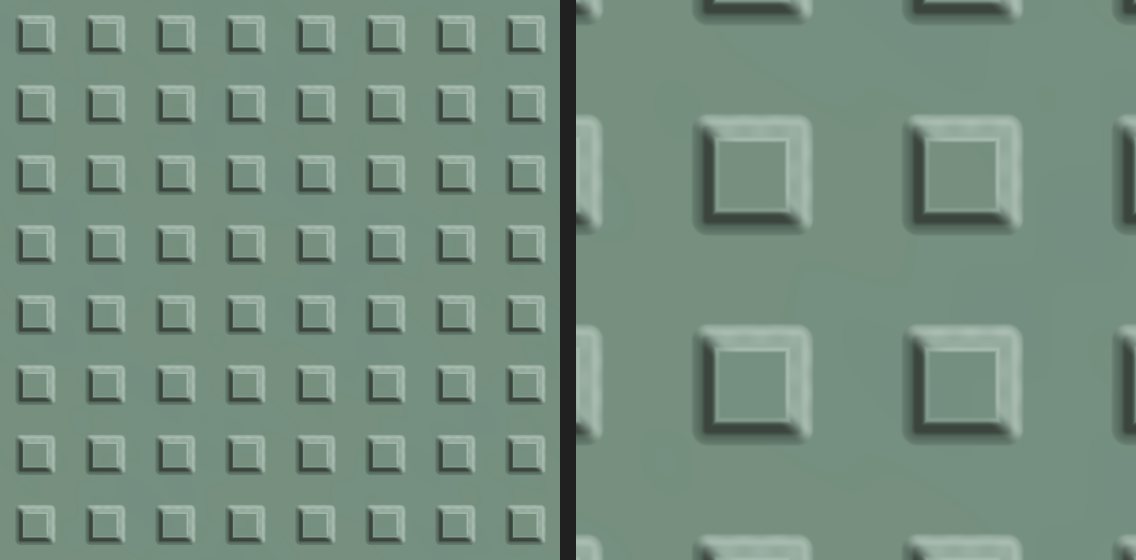
Left: the whole. Right: its middle third, enlarged.
Reproduce this pattern procedurally as a three.js fragment shader.

```glsl
// Grey-green sheet of raised square studs, eight by eight, lit from the upper right.
varying vec2 vUv;

const float REPEATS = 8.0;
const float TAU = 6.2831853;

const vec3 BASE = vec3(0.46, 0.56, 0.50);
const vec3 SHADE_SOFT = vec3(0.39, 0.48, 0.43);
const vec3 SHADE_MID = vec3(0.32, 0.40, 0.35);
const vec3 SHADE_DEEP = vec3(0.23, 0.27, 0.24);
const vec3 LIGHT_SOFT = vec3(0.56, 0.65, 0.60);
const vec3 LIGHT_FULL = vec3(0.65, 0.73, 0.68);

// Lengths in units of one cell
const vec2 STUD_CENTRE = vec2(0.507, 0.501);
const float STUD_HALF = 0.287;
const float STUD_RADIUS = 0.075;
const float STEP_DEPTH = 0.052;
const float FACE_DEPTH = 0.110;
const float SOFT = 0.010;

float roundedBox(vec2 p, float halfSize, float radius) {
  vec2 q = abs(p) - halfSize + radius;
  return length(max(q, 0.0)) + min(max(q.x, q.y), 0.0) - radius;
}

float edge(float at, float value, float softness) {
  return smoothstep(at - softness, at + softness, value);
}

// Layered sines with whole frequencies, so the result wraps
float mottle(vec2 uv) {
  vec2 a = uv * TAU;
  return 0.5 * sin(a.x * 2.0 + a.y + sin(a.y * 3.0))
       + 0.3 * sin(a.y * 5.0 - a.x * 3.0 + sin(a.x * 4.0))
       + 0.2 * sin(a.x * 11.0 + a.y * 9.0);
}

// Two-step bevel: shadow on the lower left, light on the upper right
vec3 bevelColour(vec2 p, float depth, float sheen) {
  float inner = edge(STEP_DEPTH, depth, 0.014);
  vec3 dark = mix(SHADE_SOFT, SHADE_MID, smoothstep(0.0, STEP_DEPTH, depth));
  dark = mix(dark, SHADE_DEEP, inner);
  dark = mix(dark, SHADE_MID, edge(FACE_DEPTH - 0.010, depth, 0.012));

  vec3 light = mix(LIGHT_SOFT, LIGHT_FULL, smoothstep(0.0, 0.035, depth));
  light = mix(light, mix(LIGHT_SOFT, LIGHT_FULL, 0.3), inner);
  light += 0.015 * sheen;

  return mix(dark, light, smoothstep(-0.065, 0.065, p.x + p.y));
}

// Flat top with a thin bright rim, strongest on the lit sides
vec3 faceColour(vec2 p, float depth, vec3 ground) {
  float rim = 1.0 - edge(FACE_DEPTH + 0.019, depth, SOFT);
  float strength = mix(0.30, 1.0, smoothstep(-0.06, 0.10, p.x + p.y));
  return mix(ground, LIGHT_FULL, rim * strength);
}

void main() {
  vec2 p = fract(vUv * REPEATS) - STUD_CENTRE;
  float depth = -roundedBox(p, STUD_HALF, STUD_RADIUS);
  float grain = mottle(vUv);
  vec3 ground = BASE + vec3(0.006, 0.002, -0.005) * grain;

  vec3 bevel = bevelColour(p, depth, sin(p.x * 40.0) * sin(p.y * 35.0 + grain));
  vec3 face = faceColour(p, depth, ground);
  vec3 stud = mix(bevel, face, edge(FACE_DEPTH, depth, SOFT));

  gl_FragColor = vec4(mix(ground, stud, edge(0.0, depth, SOFT)), 1.0);
}
```
